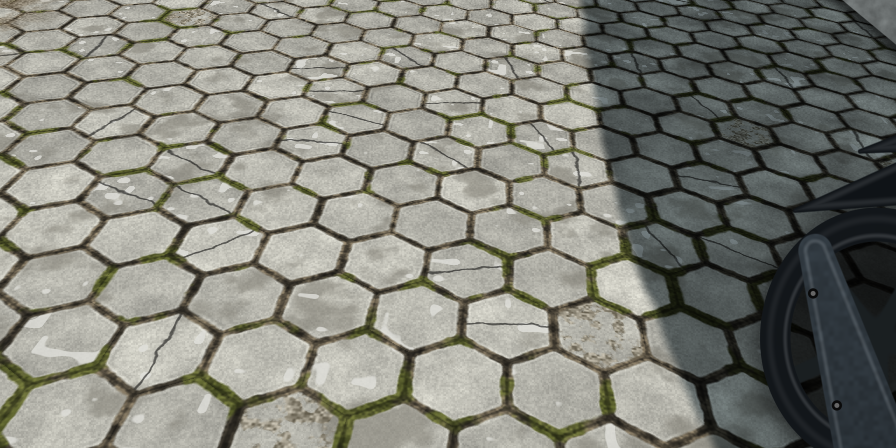
A Shadertoy shader for this texture:

```glsl
float hash(vec2 p) {
    vec3 a = fract(p.xyx * vec3(0.1031, 0.1030, 0.0973));
    a += dot(a, a.yzx + 33.33);
    return fract((a.x + a.y) * a.z);
}

float noise(vec2 p) {
    vec2 i = floor(p), f = fract(p);
    f = f * f * (3.0 - 2.0 * f);
    return mix(mix(hash(i), hash(i + vec2(1, 0)), f.x),
               mix(hash(i + vec2(0, 1)), hash(i + vec2(1, 1)), f.x), f.y);
}

float fbm(vec2 p) {
    float sum = 0.0, amp = 0.5;
    for (int i = 0; i < 4; i++) {
        sum += amp * noise(p);
        p = mat2(1.6, 1.2, -1.2, 1.6) * p + 7.3;
        amp *= 0.5;
    }
    return sum / 0.9375;
}

// Distance to a segment whose radius changes from ra to rb
float taper(vec2 p, vec2 a, vec2 b, float ra, float rb) {
    vec2 d = b - a;
    float h = clamp(dot(p - a, d) / dot(d, d), 0.0, 1.0);
    return length(p - a - d * h) - mix(ra, rb, h);
}

// Perspective: canvas point to ground plane, one unit per paver
vec2 groundPlane(vec2 p) {
    float down = 1.0 - p.y;
    float v = (0.1 * (p.x - 0.7995) - down + 0.8255) / (0.0751 + 0.1 * down - 0.01 * p.x);
    return vec2((p.x - 0.7995 - (0.1154 - 0.1 * p.x) * v) / 0.2214, v * 0.866025);
}

vec3 paving(vec2 q, vec2 p, float shade) {
    float aa = 0.6 * length(fwidth(q));

    // Nearest hexagon centre
    vec2 s = vec2(1.0, 1.7320508);
    vec2 a = mod(q + 0.5 * s, s) - 0.5 * s, b = mod(q, s) - 0.5 * s;
    vec2 f = dot(a, a) < dot(b, b) ? a : b;
    vec2 id = floor((q - f) * vec2(2.0, 1.1547) + 0.5) + 80.0;
    float tint = hash(id), kind = hash(id + 41.0);

    f += 0.025 * (vec2(hash(id + 9.0), hash(id + 17.0)) - 0.5);
    float edge = 0.5 - max(abs(f.x), dot(abs(f), vec2(0.5, 0.866025)));
    edge = min(edge, 0.56 - length(f)) + 0.035 * (fbm(q * 9.0 + 50.0) - 0.5);

    // Concrete face with stains, grain and a worn rim
    float stain = fbm(q * 3.0 + tint * 30.0 + 90.0);
    float grain = noise(q * 34.0 + 300.0) - 0.5;
    float speck = hash(floor(p * 256.0)) - 0.5;
    float far = smoothstep(0.45, 1.0, p.y);
    vec3 face = vec3(0.755, 0.752, 0.715) * (0.95 + 0.13 * (tint - 0.5));
    face *= 1.0 + 0.26 * (stain - 0.45) + 0.10 * grain + 0.09 * speck - 0.05 * far;
    float groove = smoothstep(0.025, 0.0, abs(edge - 0.105));
    face *= 1.0 - groove * (0.04 + 0.14 * far) * smoothstep(0.3, 0.6, fbm(q * 5.0 + 20.0));
    face += 0.05 * smoothstep(0.03, 0.0, abs(edge - 0.065));
    face = mix(face, vec3(0.5, 0.49, 0.45), 0.55 * smoothstep(0.58, 0.75, fbm(q * 1.7 + 130.0)));

    // Pale spots, cracks and a few broken pavers
    face = mix(face, vec3(0.88, 0.88, 0.86), 0.8 * smoothstep(0.79, 0.85, noise(q * 6.0 + 210.0) * (0.7 + 0.35 * kind)));
    float angle = tint * 6.2832;
    float crack = abs(dot(f, vec2(cos(angle), sin(angle))) + 0.12 * (fbm(q * 5.0 + 70.0) - 0.5));
    face *= 1.0 - 0.55 * step(0.87, kind) * (1.0 - smoothstep(0.004, 0.012 + aa, crack));
    float broken = step(kind, 0.035) * smoothstep(0.42, 0.58, fbm(q * 8.0 + 30.0));
    face = mix(face, vec3(0.56, 0.53, 0.46) + 0.5 * grain, 0.8 * broken);

    // Joints filled with soil, moss and dark gaps
    float patchy = fbm(q * 2.3 + 160.0);
    vec3 joint = mix(vec3(0.26, 0.24, 0.20), vec3(0.54, 0.49, 0.40), smoothstep(0.3, 0.7, fbm(q * 7.0 + 15.0)));
    joint = mix(joint, vec3(0.39, 0.43, 0.17), 0.75 * smoothstep(0.55, 0.68, patchy));
    joint *= (0.9 + 0.5 * grain) * (1.0 - 0.45 * shade);
    joint *= 1.0 - 0.35 * smoothstep(0.03, 0.0, edge);
    float width = 0.042 + 0.025 * smoothstep(0.5, 0.75, patchy) + 0.012 * shade;
    vec3 col = mix(joint, face, smoothstep(width - aa, width + aa + 0.012, edge));

    // Loose dirt at the far left
    float dirt = smoothstep(0.25, 0.0, p.x + 1.4 * (1.0 - p.y)) * smoothstep(0.3, 0.6, fbm(q * 2.0 + 40.0));
    return mix(col, vec3(0.47, 0.42, 0.34) + 0.3 * grain, 0.8 * dirt);
}

void mainImage(out vec4 fragColor, in vec2 fragCoord) {
    vec2 p = fragCoord / iResolution.y;
    float px = 1.0 / iResolution.y, down = 1.0 - p.y;
    vec2 q = groundPlane(p);

    // Cast shadow with a curved, soft border
    float border = 1.29 + 0.1 * down + 0.2 * down * down;
    float shade = smoothstep(-0.012, 0.022, p.x - border + 0.012 * (noise(p * 22.0) - 0.5));
    vec3 col = paving(q, p, shade);
    float damp = fbm(q * 1.3 + 60.0);
    col *= mix(vec3(1.0), vec3(0.49, 0.535, 0.56) * (0.72 + 0.56 * damp), shade);

    // Kerb in the far corner
    float kerb = (p.x - 1.88) * 0.83 - down;
    col *= 1.0 - 0.6 * smoothstep(-0.05, 0.0, kerb);
    col = mix(col, vec3(0.43, 0.45, 0.45) * (0.7 + 0.5 * fbm(p * 40.0)), smoothstep(-px, px, kerb));

    // Wheel: contact shade, hub interior, spokes, rim and tyre
    vec2 w = (p - vec2(1.958, 0.245)) / vec2(0.26, 0.29);
    float r = length(w), soft = 5.0 * px;
    col *= 1.0 - 0.4 * smoothstep(1.2, 0.95, r);
    col = mix(col, col * 0.45, smoothstep(0.8 + soft, 0.8, r));
    float spoke = abs(sin(2.5 * atan(w.y, w.x) + 0.6)) * r;
    col = mix(col, vec3(0.10, 0.12, 0.13), smoothstep(0.2, 0.14, spoke) * step(r, 0.8));
    float tyre = smoothstep(0.125 + soft, 0.125, abs(r - 0.875));
    vec3 rubber = vec3(0.07, 0.085, 0.10) + 0.12 * smoothstep(0.03, 0.0, abs(r - 0.79));
    rubber += 0.05 * smoothstep(0.05, 0.0, abs(r - 0.92));
    col = mix(col, rubber, tyre);

    // Fork cover with a lit ridge and two bolts
    float cover = taper(p, vec2(1.82, 0.44), vec2(1.945, 0.01), 0.038, 0.085);
    vec3 plastic = vec3(0.17, 0.20, 0.225) * (0.85 + 0.35 * p.y + 0.2 * noise(p * 90.0));
    plastic += 0.10 * smoothstep(0.008, 0.0, abs(cover + 0.016));
    for (float i = 0.0; i < 2.0; i++) {
        float bolt = length(p - vec2(1.815 + 0.053 * i, 0.345 - 0.25 * i));
        plastic = mix(plastic, vec3(0.04), smoothstep(0.013, 0.010, bolt));
        plastic = mix(plastic, vec3(0.4), smoothstep(0.007, 0.004, bolt));
    }
    col = mix(col, plastic, smoothstep(px, -px, cover));

    // Mudguard blades
    float guard = min(taper(p, vec2(1.775, 0.53), vec2(2.03, 0.595), 0.005, 0.052),
                      taper(p, vec2(1.92, 0.662), vec2(2.03, 0.685), 0.005, 0.024));
    vec3 gloss = vec3(0.06, 0.075, 0.09) + 0.09 * smoothstep(0.012, 0.0, abs(guard + 0.012));
    col = mix(col, gloss, smoothstep(px, -px, guard));

    fragColor = vec4(clamp(col, 0.0, 1.0), 1.0);
}
```
